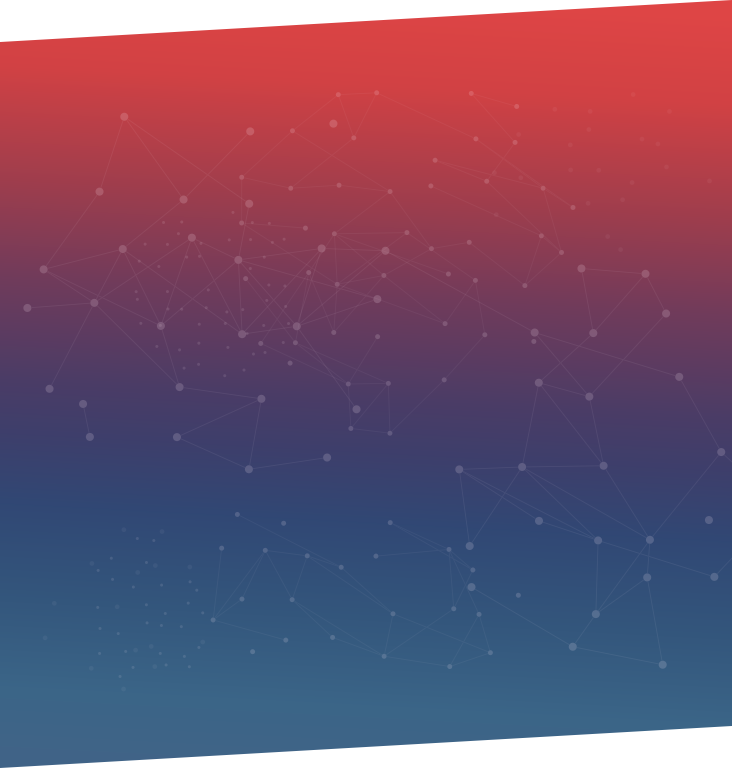
A WebGL 2 fragment shader for this background:

```glsl
#version 300 es
precision highp float;

uniform vec2 u_resolution;
out vec4 fragColor;

// Slanted panel and gradient
const vec3 PAPER = vec3(1.0);
const float EDGE_SLOPE = 0.0547;
const float PANEL_HEIGHT = 0.9453;
const float GRADIENT_TILT = 0.05;
const int STOPS = 10;
const float STOP_AT[STOPS] = float[](0.0, 0.08, 0.20, 0.32, 0.41, 0.48, 0.615, 0.74, 0.89, 1.0);
const vec3 STOP_COLOR[STOPS] = vec3[](
  vec3(0.25, 0.39, 0.53), vec3(0.23, 0.395, 0.53), vec3(0.20, 0.335, 0.485),
  vec3(0.19, 0.28, 0.455), vec3(0.24, 0.245, 0.42), vec3(0.29, 0.235, 0.40),
  vec3(0.44, 0.23, 0.355), vec3(0.62, 0.24, 0.30), vec3(0.82, 0.255, 0.265),
  vec3(0.87, 0.27, 0.27));

// Network
const vec3 GLINT = vec3(1.0, 0.93, 0.97);
const float LINE_WIDTH = 0.0011;
const float NODE_CHANCE = 0.85;
const float LINK_CHANCE = 0.42;
const float JITTER = 0.7;
const int LINKS = 5;
const vec2 LINK_STEP[LINKS] = vec2[](
  vec2(1, 0), vec2(0, 1), vec2(1, 1), vec2(1, -1), vec2(2, -1));

// Each zone is an ellipse: centre xy, radii zw
struct Layer {
  float spacing, radius, dotAlpha, lineAlpha, seed;
  vec4 zoneA, zoneB;
};
const Layer LARGE = Layer(0.09, 0.0052, 0.17, 0.07, 3.0,
  vec4(0.26, 0.63, 0.28, 0.30), vec4(0.80, 0.37, 0.22, 0.30));
const Layer SMALL = Layer(0.06, 0.0032, 0.16, 0.05, 17.0,
  vec4(0.53, 0.67, 0.24, 0.24), vec4(0.47, 0.23, 0.22, 0.15));
const Layer TINY = Layer(0.028, 0.0019, 0.11, 0.0, 29.0,
  vec4(0.28, 0.62, 0.11, 0.12), vec4(0.19, 0.20, 0.08, 0.10));
const Layer FAINT = Layer(0.047, 0.003, 0.05, 0.0, 41.0,
  vec4(0.77, 0.78, 0.16, 0.11), vec4(0.17, 0.20, 0.12, 0.12));

float hash(vec2 p) {
  return fract(sin(dot(p, vec2(127.1, 311.7))) * 43758.5453);
}

vec3 gradient(float t) {
  vec3 color = STOP_COLOR[0];
  for (int i = 1; i < STOPS; i++) {
    float k = clamp((t - STOP_AT[i - 1]) / (STOP_AT[i] - STOP_AT[i - 1]), 0.0, 1.0);
    color = mix(color, STOP_COLOR[i], k);
  }
  return color;
}

float segmentDistance(vec2 p, vec2 a, vec2 b) {
  vec2 ab = b - a;
  float k = clamp(dot(p - a, ab) / dot(ab, ab), 0.0, 1.0);
  return length(p - a - ab * k);
}

bool inZone(vec2 p, vec4 zone) {
  return length((p - zone.xy) / zone.zw) < 1.0;
}

// Jittered grid node: position and presence
vec3 nodeAt(vec2 cell, Layer layer) {
  vec2 key = cell + layer.seed;
  vec2 jitter = vec2(hash(key), hash(key + 57.3)) - 0.5;
  vec2 pos = (cell + 0.5 + JITTER * jitter) * layer.spacing;
  bool present = hash(key + 91.7) < NODE_CHANCE
    && (inZone(pos, layer.zoneA) || inZone(pos, layer.zoneB));
  return vec3(pos, float(present));
}

// Opacity of one layer of dots and the lines joining them
float network(vec2 p, Layer layer, float pixel) {
  vec2 home = floor(p / layer.spacing);
  vec3 own = nodeAt(home, layer);
  float dotCover = clamp((layer.radius - length(p - own.xy)) / pixel + 0.5, 0.0, 1.0);
  float alpha = layer.dotAlpha * own.z * dotCover;
  if (layer.lineAlpha == 0.0) return alpha;

  for (int x = -2; x <= 0; x++) {
    for (int y = -1; y <= 1; y++) {
      vec2 cell = home + vec2(x, y);
      vec3 start = nodeAt(cell, layer);
      if (start.z == 0.0) continue;
      for (int i = 0; i < LINKS; i++) {
        if (hash(cell + layer.seed + 13.1 * float(i + 1)) > LINK_CHANCE) continue;
        vec3 end = nodeAt(cell + LINK_STEP[i], layer);
        float d = segmentDistance(p, start.xy, end.xy);
        float cover = clamp((0.5 * LINE_WIDTH - d) / pixel + 0.5, 0.0, min(1.0, LINE_WIDTH / pixel));
        alpha = max(alpha, layer.lineAlpha * end.z * cover);
      }
    }
  }
  return alpha;
}

void main() {
  vec2 uv = gl_FragCoord.xy / u_resolution;
  vec2 p = gl_FragCoord.xy / u_resolution.y;
  float pixel = 1.0 / u_resolution.y;

  vec3 color = gradient(uv.y + GRADIENT_TILT * (uv.x - 0.5));
  color = mix(color, GLINT, network(p, FAINT, pixel));
  color = mix(color, GLINT, network(p, TINY, pixel));
  color = mix(color, GLINT, network(p, SMALL, pixel));
  color = mix(color, GLINT, network(p, LARGE, pixel));

  // Parallel slanted edges
  float rise = uv.y - EDGE_SLOPE * uv.x;
  float inside = min(rise, PANEL_HEIGHT - rise);
  color = mix(PAPER, color, clamp(inside / pixel + 0.5, 0.0, 1.0));
  fragColor = vec4(color, 1.0);
}
```
